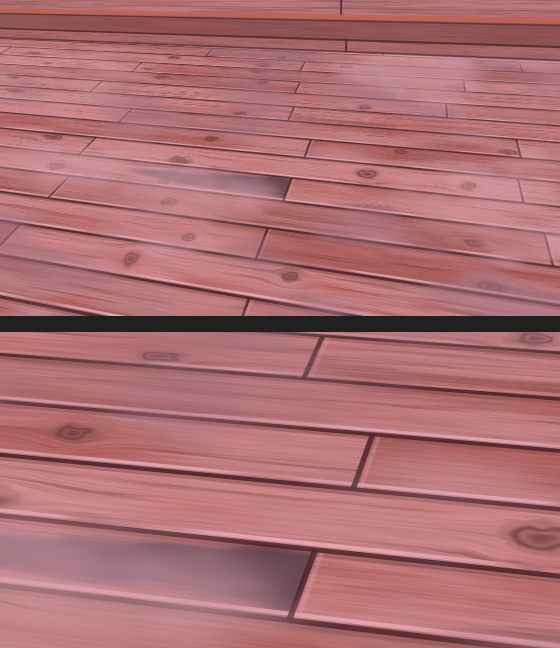
Top: the whole. Bottom: its middle third, enlarged.
A WebGL 2 fragment shader for this texture:

```glsl
#version 300 es
precision highp float;
// Stained timber deck seen at an angle, with a low step along the back.
// Two projective coordinates give plank rows and staggered butt joints;
// value noise adds grain, knots, uneven stain and a wet, pale sheen.

#define PLANK_PITCH 0.0799
#define BOARD_LENGTH 1.24
#define SEAM_HALF 0.036
#define JOINT_HALF 0.0028
#define KNOT_CELL 0.42
#define KNOT_CHANCE 0.6
#define SHEEN 0.62

uniform vec2 u_resolution;
out vec4 fragColor;

const vec3 ROSE = vec3(0.77, 0.50, 0.51);
const vec3 RUST = vec3(0.69, 0.38, 0.37);
const vec3 MAUVE = vec3(0.64, 0.45, 0.51);
const vec3 PALE = vec3(0.83, 0.62, 0.67);
const vec3 UMBER = vec3(0.50, 0.28, 0.28);
const vec3 GAP = vec3(0.27, 0.13, 0.15);
const vec3 STAIN = vec3(0.33, 0.23, 0.28);
const vec3 EDGE = vec3(0.75, 0.39, 0.32);

float hash(vec2 p) {
  vec3 q = fract(p.xyx * vec3(0.1031, 0.1030, 0.0973));
  q += dot(q, q.yzx + 33.33);
  return fract((q.x + q.y) * q.z);
}

float noise(vec2 p) {
  vec2 i = floor(p), f = fract(p);
  f = f * f * (3.0 - 2.0 * f);
  return mix(mix(hash(i), hash(i + vec2(1, 0)), f.x),
             mix(hash(i + vec2(0, 1)), hash(i + vec2(1, 1)), f.x), f.y);
}

float fbm(vec2 p) {
  float sum = 0.0, amp = 0.53;
  for (int i = 0; i < 4; i++) {
    sum += amp * noise(p);
    p = p * 2.03 + 7.1;
    amp *= 0.5;
  }
  return sum;
}

// Soft-edged line of given half width around distance zero
float line(float d, float halfWidth, float aa) {
  return 1.0 - smoothstep(halfWidth - aa * 0.6, halfWidth + aa * 0.6, abs(d));
}

// Grain along p.x; fine streaks fade where planks become narrow
vec3 wood(vec2 p, vec2 board, float aa) {
  vec2 shift = board * vec2(17.3, 9.7);
  float tone = hash(board + 3.7);
  float broad = fbm(p * vec2(4.0, 2.6) + shift);
  float streak = fbm(p * vec2(5.0, 13.0) + shift.yx);
  float fine = noise(p * vec2(16.0, 42.0) + shift);
  vec3 c = mix(RUST, ROSE, smoothstep(0.2, 0.62, broad * 0.75 + tone * 0.25));
  c = mix(c, UMBER, 0.5 * smoothstep(0.52, 0.8, streak));
  float detail = 1.0 / (1.0 + 300.0 * aa * aa);
  return c * (0.96 + 0.08 * tone + 0.13 * (fine - 0.5) * detail);
}

vec3 deck(float along, float across, float aaU, float aaV) {
  float row = floor(across), f = across - row;

  // Alternating rows shift their joints by half a board
  float jitter = mix(0.5, 0.04, step(-2.5, row)) * (hash(vec2(row, 5.0)) - 0.5);
  float w = (along - 0.25 - jitter) / BOARD_LENGTH + 0.5 * mod(row, 2.0);
  float board = floor(w);
  float joint = (fract(w + 0.5) - 0.5) * BOARD_LENGTH;

  // One possible knot in each cell of a row
  float cell = floor(along / KNOT_CELL);
  vec2 id = vec2(cell, row) + 41.0;
  vec2 center = 0.2 + 0.6 * vec2(hash(id), hash(id + 9.0));
  vec2 size = vec2(0.018 + 0.022 * hash(id + 17.0), 0.13 + 0.12 * hash(id + 23.0));
  vec2 q = (vec2(along - cell * KNOT_CELL, f) - center * vec2(KNOT_CELL, 1.0)) / size;
  float k = length(q) + 0.45 * (noise(q * 2.0 + id) - 0.5);
  float present = step(hash(id + 31.0), KNOT_CHANCE);

  float bend = present * 0.2 * q.y * exp(-0.3 * k * k);
  vec3 c = wood(vec2(along, f - bend), vec2(board, row), aaV);
  float knot = present * (1.0 - smoothstep(0.5, 1.25, k));
  c = mix(c, UMBER * 0.85, knot * (0.62 + 0.2 * sin(k * 13.0)));

  // Dark weathered streak widening toward a joint
  float l = (along + 0.86) / 0.49;
  float wide = 0.1 + 0.36 * clamp(l, 0.0, 1.0);
  float rough = 0.25 * (fbm(vec2(along * 12.0, f * 4.0)) - 0.5);
  float streak = 1.0 - smoothstep(wide - 0.12, wide + 0.08, abs(f - 0.48) + rough);
  streak *= smoothstep(0.0, 0.2, l) * step(abs(row - 1.0), 0.5) * step(w, 0.5 * mod(row, 2.0));
  c = mix(c, STAIN, 0.85 * streak * step(board, -0.5));

  // Rounded lips catch light beside the dark gaps
  float seam = fract(across + 0.5) - 0.5;
  float glint = smoothstep(0.3, 0.65, noise(vec2(along * 9.0, row * 3.1)));
  c = mix(c, PALE * 1.1, (0.2 + 0.6 * glint) * line(seam + 0.085, 0.028, aaV));
  c = mix(c, UMBER, 0.45 * line(seam - 0.05, 0.05, aaV));
  c = mix(c, PALE, 0.35 * line(joint - 0.007, 0.002, aaU));
  c = mix(c, GAP, 0.85 * line(joint, JOINT_HALF, aaU));
  return mix(c, GAP, 0.85 * line(seam, SEAM_HALF, aaV));
}

// Step bands from the top: tread, nosing, riser, skirting board
vec3 stepBoards(float x, float e, float aa) {
  vec3 tread = mix(wood(vec2(x, e * 45.0), vec2(3.0, 61.0), 0.05), MAUVE, 0.3);
  vec3 riser = mix(wood(vec2(x, e * 20.0), vec2(5.0, 67.0), 0.03), UMBER, 0.72);
  vec3 skirt = mix(wood(vec2(x, e * 32.0), vec2(8.0, 71.0), 0.05), UMBER, 0.45);
  tread = mix(tread, UMBER, 0.5 * line(e - 0.012, 0.0012, aa));
  tread = mix(tread, GAP, 0.8 * line(x - 1.083, 0.003, aa));
  skirt = mix(skirt, GAP, 0.8 * line(x - 1.099, 0.003, aa));
  vec3 c = mix(tread, EDGE, smoothstep(0.028 - aa, 0.028 + aa, e));
  c = mix(c, riser, smoothstep(0.04 - aa, 0.04 + aa, e));
  c = mix(c, skirt, smoothstep(0.088 - aa, 0.088 + aa, e));
  c = mix(c, GAP, 0.6 * line(e - 0.043, 0.002, aa));
  return mix(c, GAP, 0.8 * line(e - 0.09, 0.0025, aa));
}

void main() {
  vec2 uv = gl_FragCoord.xy / u_resolution;
  float t = uv.x, s = 1.0 - uv.y, x = t * 16.0 / 9.0;
  float aa = 1.0 / u_resolution.y;

  // Perspective: rows converge to the left, joints converge upward
  float depth = (s - 0.0394 * t) / (1.0 + 0.33 * t) + 0.4167;
  float across = (1.0 / 0.8218 - 1.0 / depth) / PLANK_PITCH;
  float along = (x - 1.366) / (s + 0.62);
  vec3 c = deck(along, across, fwidth(along), fwidth(across));

  // Hazy reflections, stronger away from the near left corner
  float haze = fbm(vec2(x * 2.2 + s, s * 6.0 - x) + 4.0);
  float cool = fbm(vec2(x * 2.6, s * 7.0 - x) + 19.0);
  float open = 0.12 * (t - 0.45) - 0.1 * smoothstep(0.6, 1.0, s) * (1.0 - t);
  c = mix(c, MAUVE, 0.55 * smoothstep(0.46, 0.68, cool));
  c = mix(c, PALE, SHEEN * smoothstep(0.38, 0.72, haze + open));

  float e = (s - 0.0185 * t) / (1.0 + 0.45 * t);
  c = mix(stepBoards(x, e, aa), c, smoothstep(0.118 - aa, 0.118 + aa, e));
  c = mix(c, GAP, 0.7 * line(e - 0.119, 0.0022, aa));
  fragColor = vec4(c, 1.0);
}
```
